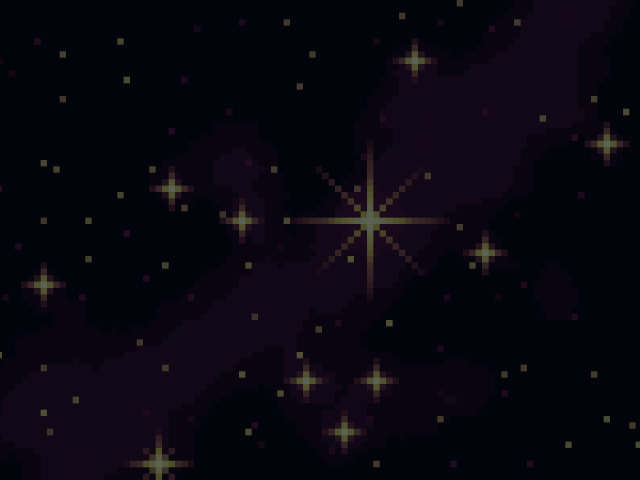
This background is drawn by a Shadertoy shader. Its source:

```glsl
// A dim pixel-art night sky: a diagonal purple nebula, scattered specks and
// cross-shaped stars around one large flare. Everything is evaluated per square
// cell of a coarse grid, then supersampled so that the cell borders are smooth.

const float ROWS = 75.0;               // cells over the canvas height
const vec2 GRID_MIDDLE = vec2(49.67, 37.5);
const int SUBSAMPLES = 3;              // per axis

const vec3 NIGHT = vec3(0.006, 0.014, 0.045);
const vec3 HAZE = vec3(0.033, 0.020, 0.064);
const vec3 NEBULA = vec3(0.070, 0.028, 0.090);
const vec3 BLOOM = vec3(0.125, 0.040, 0.122);
const vec3 EMBER = vec3(0.210, 0.140, 0.145);
const vec3 OLIVE = vec3(0.310, 0.310, 0.160);
const vec3 PALE = vec3(0.360, 0.385, 0.330);

const float HAZE_LEVEL = 0.34;         // density where each band begins
const float NEBULA_LEVEL = 0.63;
const float RIDGE_WIDTH = 8.5;
const float ROUGHNESS = 0.62;
const float SPECK_TILE = 8.0;          // cells per speck
const float FLARE_REACH = 13.0;

// Ridge of the nebula, in cells
const vec2 RIDGE[5] = vec2[5](vec2(8, 2), vec2(30, 20), vec2(57, 36),
                              vec2(72, 55), vec2(93, 76));

// Side clouds: centre, radius, strength
const vec4 CLOUDS[10] = vec4[10](
    vec4(4, 10, 8, 0.55), vec4(10, 24, 8, 0.42), vec4(36, 48, 8, 0.66),
    vec4(61, 58, 7, 0.42), vec4(86, 58, 6, 0.66), vec4(76, 47, 6, 0.55),
    vec4(53, 12, 10, 0.48), vec4(70, 13, 6, 0.58), vec4(86, 29, 7, 0.44),
    vec4(4, 3, 4, -0.40));

// Bright stars: cell, arm length; the large flare comes first
const vec3 STARS[11] = vec3[11](
    vec3(57, 40, FLARE_REACH), vec3(24, 2, 5.5), vec3(64, 65, 3.5),
    vec3(94, 52, 3.5), vec3(26, 45, 3.5), vec3(37, 40, 3.5),
    vec3(75, 35, 3.5), vec3(6, 30, 3.5), vec3(47, 15, 3.5),
    vec3(58, 15, 3.5), vec3(53, 7, 3.5));

float hash(vec2 p) {
    vec3 q = fract(vec3(p.xyx) * 0.1031);
    q += dot(q, q.yzx + 33.33);
    return fract((q.x + q.y) * q.z);
}

float valueNoise(vec2 p) {
    vec2 i = floor(p), f = fract(p);
    f = f * f * (3.0 - 2.0 * f);
    return mix(mix(hash(i), hash(i + vec2(1, 0)), f.x),
               mix(hash(i + vec2(0, 1)), hash(i + vec2(1, 1)), f.x), f.y);
}

float fbm(vec2 p) {
    float sum = 0.0, amplitude = 0.5;
    for (int i = 0; i < 3; i++) {
        sum += amplitude * valueNoise(p);
        p = p * 2.1 + 17.3;
        amplitude *= 0.5;
    }
    return sum / 0.875;
}

float segmentDistance(vec2 p, vec2 a, vec2 b) {
    vec2 ap = p - a, ab = b - a;
    return length(ap - ab * clamp(dot(ap, ab) / dot(ab, ab), 0.0, 1.0));
}

float nebulaDensity(vec2 cell) {
    float ridge = 1e3;
    for (int i = 0; i < 4; i++)
        ridge = min(ridge, segmentDistance(cell, RIDGE[i], RIDGE[i + 1]));
    ridge /= RIDGE_WIDTH;
    float density = 0.82 * exp(-ridge * ridge);
    for (int i = 0; i < 10; i++) {
        vec2 d = (cell - CLOUDS[i].xy) / CLOUDS[i].z;
        density += CLOUDS[i].w * exp(-dot(d, d));
    }
    return density + ROUGHNESS * (fbm(cell / 8.0) - 0.5);
}

// Light of straight and diagonal arms, 1 in the core
float starLight(vec2 offset, float reach) {
    vec2 a = abs(offset);
    float far = max(a.x, a.y);
    float straight = min(a.x, a.y) < 0.5 ? 1.0 - far / reach : 0.0;
    float diagonal = abs(a.x - a.y) < 0.5 ? 0.75 * (1.0 - far / (reach * 0.8 - 1.5)) : 0.0;
    return max(straight, diagonal);
}

vec3 starColour(float light) {
    vec3 c = mix(BLOOM * 0.7, EMBER, smoothstep(0.0, 0.4, light));
    c = mix(c, OLIVE, smoothstep(0.4, 0.68, light));
    return mix(c, PALE, smoothstep(0.62, 1.0, light));
}

// One speck per tile, sometimes left out
vec3 speckColour(vec2 cell) {
    vec2 tile = floor(cell / SPECK_TILE);
    vec2 spot = floor(SPECK_TILE * vec2(hash(tile + 3.7), hash(tile + 51.2)));
    if (any(greaterThan(abs(cell - tile * SPECK_TILE - spot), vec2(0.5)))) return vec3(0);
    float kind = hash(tile + 91.4);
    float glow = hash(tile + 27.9);
    if (kind < 0.42) return mix(EMBER, OLIVE + vec3(0, 0, 0.04), 0.3 + 0.7 * glow);
    return kind < 0.85 ? BLOOM * mix(0.55, 1.1, glow) : vec3(0);
}

vec3 skyCell(vec2 cell) {
    float density = nebulaDensity(cell), light = 0.0;
    for (int i = 0; i < 11; i++) {
        vec2 offset = cell - STARS[i].xy;
        density += 0.5 * exp(-dot(offset, offset) / (4.0 * STARS[i].z));
        light = max(light, starLight(offset, STARS[i].z));
    }
    vec3 colour = density > NEBULA_LEVEL ? NEBULA : density > HAZE_LEVEL ? HAZE : NIGHT;
    float flare = length(cell - STARS[0].xy) / FLARE_REACH;
    colour = mix(colour, BLOOM, floor(3.0 * exp(-9.0 * flare * flare) + 0.3) / 3.0);
    colour = max(colour, speckColour(cell));
    return light > 0.0 ? max(colour, starColour(light)) : colour;
}

void mainImage(out vec4 fragColor, in vec2 fragCoord) {
    vec3 sum = vec3(0);
    for (int i = 0; i < SUBSAMPLES * SUBSAMPLES; i++) {
        vec2 jitter = (vec2(i % SUBSAMPLES, i / SUBSAMPLES) + 0.5) / float(SUBSAMPLES) - 0.5;
        vec2 p = (fragCoord + jitter - 0.5 * iResolution.xy) / iResolution.y * ROWS;
        sum += skyCell(floor(p + GRID_MIDDLE));
    }
    fragColor = vec4(sum / float(SUBSAMPLES * SUBSAMPLES), 1.0);
}
```
